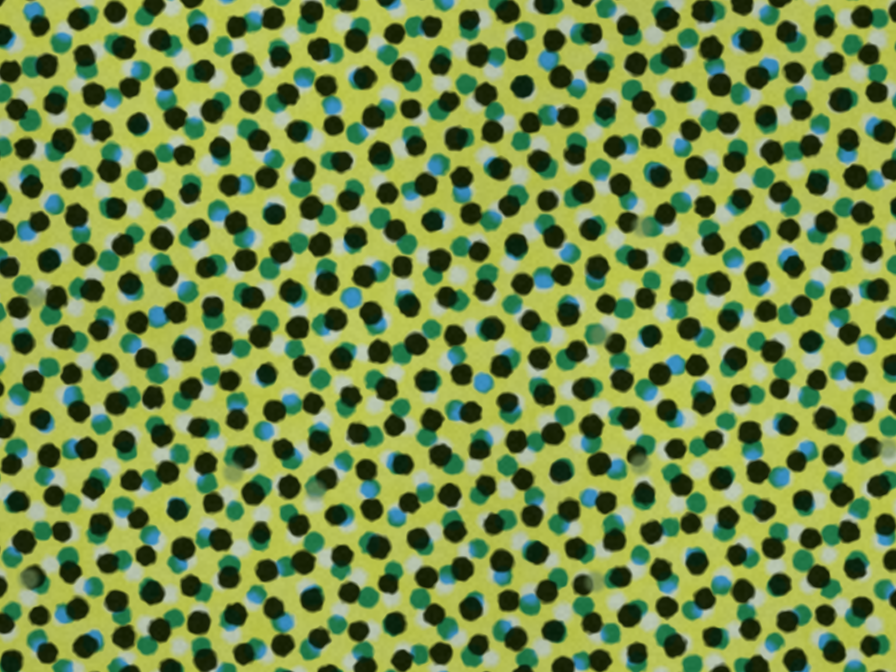
This pattern is drawn by a Shadertoy shader. Its source:

```glsl
// Magnified halftone print: three rotated dot screens on pale paper.
// Yellow ink leaves soft paper holes, cyan turns green over yellow and
// blue over paper, black lies on top; noise roughens the ink edges.
#define PITCH 0.0573         // screen spacing, in canvas heights
#define BLACK_ANGLE 0.199
#define CYAN_ANGLE 0.747
#define YELLOW_ANGLE 1.012
#define BLACK_RADIUS 0.0166
#define CYAN_RADIUS 0.0152
#define HOLE_RADIUS 0.0142
#define INK_BLUR 0.0038
#define HOLE_BLUR 0.0075
#define EDGE_WOBBLE 0.0034
#define SMUDGE_CELL 0.2
#define SMUDGE_SHARE 0.32

float hash(vec2 p) {
    return fract(sin(dot(p, vec2(127.1, 311.7))) * 43758.5453);
}

vec2 hash2(vec2 p) {
    return vec2(hash(p), hash(p + 57.3));
}

float noise(vec2 p) {
    vec2 i = floor(p), f = fract(p);
    f = f * f * (3.0 - 2.0 * f);
    return mix(mix(hash(i), hash(i + vec2(1, 0)), f.x),
               mix(hash(i + vec2(0, 1)), hash(i + vec2(1, 1)), f.x), f.y);
}

// Soft disc: 1 inside, 0 outside
float disc(float dist, float radius, float blur) {
    return 1.0 - smoothstep(radius - blur, radius + blur, dist);
}

// Coverage of one rotated screen with a dot centred on the anchor
float dotScreen(vec2 p, vec2 anchor, float angle, float radius, float blur) {
    float c = cos(angle), s = sin(angle);
    vec2 q = mat2(c, -s, s, c) * (p - anchor) / PITCH + 0.5;
    vec2 id = floor(q);
    vec2 jitter = (hash2(id + angle * 10.0) - 0.5) * 0.07;
    float size = radius * mix(0.92, 1.08, hash(id + 19.7));
    return disc(length(fract(q) - 0.5 - jitter) * PITCH, size, blur);
}

// Sparse grey blots, as of dust out of focus
float smudges(vec2 p) {
    vec2 q = p / SMUDGE_CELL;
    vec2 id = floor(q);
    vec2 centre = 0.2 + 0.6 * hash2(id + 4.0);
    float present = step(hash(id + 31.0), SMUDGE_SHARE);
    return present * disc(length(fract(q) - centre) * SMUDGE_CELL, 0.015, 0.006);
}

void mainImage(out vec4 fragColor, in vec2 fragCoord) {
    const vec3 yellowInk   = vec3(0.735, 0.775, 0.285);
    const vec3 barePaper   = vec3(0.735, 0.785, 0.70);
    const vec3 greenInk    = vec3(0.09, 0.45, 0.27);
    const vec3 blueInk     = vec3(0.20, 0.55, 0.76);
    const vec3 blackInk    = vec3(0.075, 0.115, 0.01);
    const vec3 blackOnCyan = vec3(0.035, 0.125, 0.045);
    const vec3 smudgeGrey  = vec3(0.43, 0.53, 0.34);

    vec2 uv = fragCoord / iResolution.y;

    // Rough ink edges
    vec2 wobble = vec2(noise(uv * 130.0), noise(uv * 130.0 + 71.0)) - 0.5;
    vec2 p = uv + EDGE_WOBBLE * wobble;

    // Ink coverages
    float hole  = dotScreen(p, vec2(0.523, 0.554), YELLOW_ANGLE, HOLE_RADIUS, HOLE_BLUR);
    float cyan  = dotScreen(p, vec2(0.522, 0.557), CYAN_ANGLE, CYAN_RADIUS, INK_BLUR);
    float black = dotScreen(p, vec2(0.633, 0.433), BLACK_ANGLE, BLACK_RADIUS, INK_BLUR);

    // Overprint, from paper up to black
    float paleness = 0.22 * noise(uv * 34.0);
    vec3 color = mix(yellowInk, barePaper, max(hole, paleness));
    color = mix(color, mix(greenInk, blueInk, hole), 0.95 * cyan);
    color = mix(color, mix(blackInk, blackOnCyan, cyan), 0.97 * black);

    // Dust, then uneven light and fine grain
    color = mix(color, smudgeGrey, 0.65 * smudges(uv));
    color *= 0.95 + 0.07 * noise(uv * 4.0);
    color += 0.035 * (noise(uv * 190.0) - 0.5);

    fragColor = vec4(clamp(color, 0.0, 1.0), 1.0);
}
```
